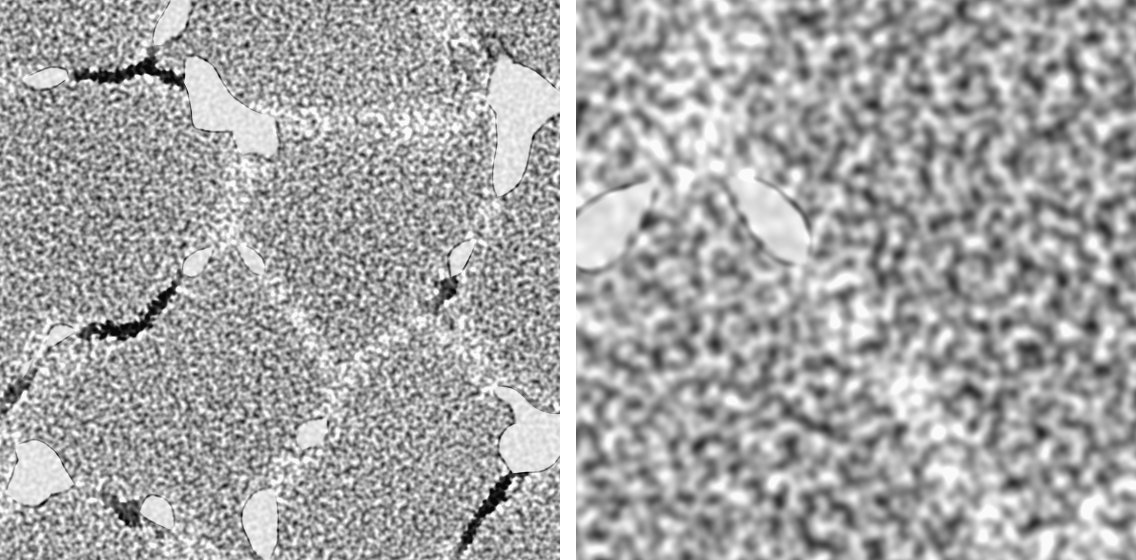
Left: the whole. Right: its middle third, enlarged.
Write a WebGL 1 fragment shader that draws this texture.

```glsl
precision highp float;
uniform vec2 u_resolution;

#define CELLS 2.4           // large cells across the canvas
#define GRAIN_SCALE 82.0    // fine grain frequency
#define GRAIN_CONTRAST 0.49
#define TISSUE_TONE 0.625
#define LUMEN_TONE 0.89
#define MEMBRANE_TONE 0.09
#define SEAM_WIDTH 0.034
#define SEAM_LIFT 0.15
#define LUMEN_SIZE 0.13
#define MEMBRANE_WIDTH 0.013
#define SEED 3.7

float hash(vec2 p) {
  return fract(sin(dot(p, vec2(127.1, 311.7)) + SEED) * 43758.5453);
}

vec2 hash2(vec2 p) {
  return vec2(hash(p), hash(p + 57.3));
}

float cornerSlope(vec2 corner, vec2 offset) {
  float angle = 6.2832 * hash(corner);
  return dot(vec2(cos(angle), sin(angle)), offset);
}

// Gradient noise, roughly -0.7 to 0.7
float noise(vec2 p) {
  vec2 i = floor(p), f = fract(p);
  vec2 s = f * f * f * (f * (f * 6.0 - 15.0) + 10.0);
  vec2 e = vec2(1.0, 0.0);
  float low = mix(cornerSlope(i, f), cornerSlope(i + e.xy, f - e.xy), s.x);
  float high = mix(cornerSlope(i + e.yx, f - e.yx), cornerSlope(i + e.xx, f - e.xx), s.x);
  return mix(low, high, s.y);
}

mat2 rotation(float a) {
  return mat2(cos(a), sin(a), -sin(a), cos(a));
}

// Two turned layers hide the noise lattice
float grain(vec2 p) {
  return noise(rotation(0.5) * p * GRAIN_SCALE)
       + noise(rotation(1.2) * p * GRAIN_SCALE * 1.37 + 19.0);
}

vec2 warp(vec2 p) {
  vec2 broad = vec2(noise(p * 4.0 + 3.1), noise(p * 4.0 + 41.7));
  vec2 fine = vec2(noise(p * 15.0 + 8.3), noise(p * 15.0 + 23.9));
  return p + 0.09 * broad + 0.016 * fine;
}

// Distance to the nearest border between cells
float seamDistance(vec2 p) {
  p *= CELLS;
  vec2 home = floor(p), nearestCell = home, toNearest = vec2(0.0);
  float nearest = 9.0;
  for (int y = -1; y <= 1; y++) {
    for (int x = -1; x <= 1; x++) {
      vec2 cell = home + vec2(float(x), float(y));
      vec2 r = cell + hash2(cell) - p;
      if (dot(r, r) < nearest) {
        nearest = dot(r, r);
        toNearest = r;
        nearestCell = cell;
      }
    }
  }
  float border = 9.0;
  for (int y = -2; y <= 2; y++) {
    for (int x = -2; x <= 2; x++) {
      vec2 cell = nearestCell + vec2(float(x), float(y));
      vec2 r = cell + hash2(cell) - p;
      vec2 gap = r - toNearest;
      if (dot(gap, gap) > 0.0001) {
        border = min(border, dot(0.5 * (r + toNearest), normalize(gap)));
      }
    }
  }
  return border / CELLS;
}

void main() {
  vec2 p = gl_FragCoord.xy / min(u_resolution.x, u_resolution.y);
  float seam = seamDistance(warp(p));
  float speckle = grain(p);
  float clumps = noise(p * 38.0 + 5.0);

  // Granular tissue with soft shading
  float tone = TISSUE_TONE + 0.07 * noise(p * 3.0 + 12.0) + GRAIN_CONTRAST * speckle;

  // Pale, ragged seams between cells
  float seamWidth = SEAM_WIDTH * (1.0 + 1.1 * noise(p * 5.0 + 31.0));
  float seamMask = 1.0 - smoothstep(0.35, 1.25, (seam + 0.012 * clumps) / seamWidth);
  tone += seamMask * (SEAM_LIFT + 0.3 * clumps);

  // Black membranes along some stretches of seam
  float stretch = smoothstep(0.08, 0.2, noise(p * 2.6 + 67.0));
  float ragged = seam + 0.011 * clumps + 0.006 * speckle;
  float membrane = stretch * (1.0 - smoothstep(0.5, 1.3, ragged / MEMBRANE_WIDTH));
  tone = mix(tone, MEMBRANE_TONE + 0.25 * speckle, membrane);

  // Smooth bright lumens with thin dark rims
  float lumenWidth = LUMEN_SIZE * noise(p * 7.0 + 83.0) - 0.008 - 0.05 * stretch;
  float inside = lumenWidth - seam + 0.002 * clumps;
  float rimOffset = (inside + 0.004) / 0.003;
  float rim = exp(-rimOffset * rimOffset) * smoothstep(0.0, 0.008, lumenWidth);
  tone -= 0.28 * rim;
  tone = mix(tone, LUMEN_TONE + 0.1 * speckle, smoothstep(-0.002, 0.003, inside));

  gl_FragColor = vec4(vec3(clamp(tone, 0.03, 0.98)), 1.0);
}
```
